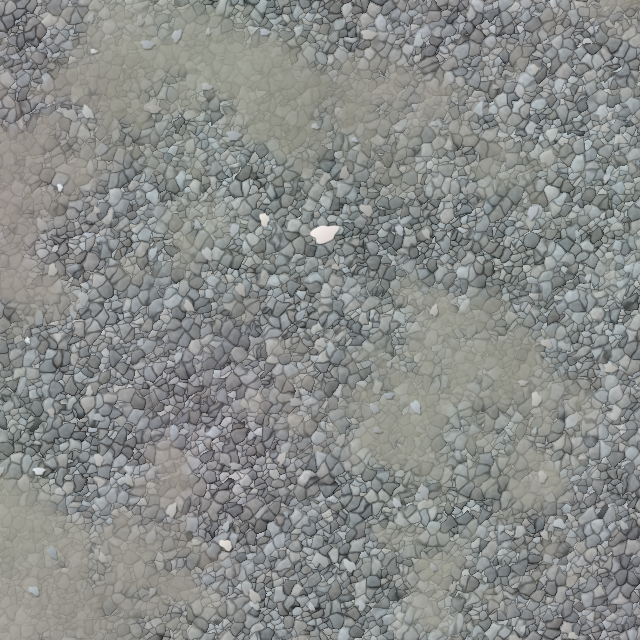
This texture is drawn by a three.js fragment shader. Its source:

```glsl
// Dusty grey gravel seen from above, with sandy patches and a few pale pebbles.
#define COARSE_SCALE 62.0
#define FINE_SCALE 100.0
#define PEBBLE_SCALE 17.0
#define PEBBLE_SHARE 0.34
#define CRACK_DEPTH 0.21
#define STONE_TONE 0.592
#define STONE_SPREAD 0.23
#define DUST_COLOR vec3(0.612, 0.602, 0.566)
#define COOL_TINT vec3(0.955, 1.0, 1.03)
#define WARM_TINT vec3(1.02, 1.0, 0.965)
#define LIGHT_DIR vec2(-0.6, 0.8)

varying vec2 vUv;

float hash(vec2 p) {
  vec3 q = fract(vec3(p.xyx) * 0.1031);
  q += dot(q, q.yzx + 33.33);
  return fract((q.x + q.y) * q.z);
}

vec2 hash2(vec2 p) {
  return vec2(hash(p + 17.3), hash(p + 71.9));
}

float noise(vec2 p) {
  vec2 i = floor(p);
  vec2 f = fract(p);
  f = f * f * (3.0 - 2.0 * f);
  return mix(mix(hash(i), hash(i + vec2(1.0, 0.0)), f.x),
             mix(hash(i + vec2(0.0, 1.0)), hash(i + 1.0), f.x), f.y);
}

float fbm(vec2 p) {
  float sum = 0.0;
  float amp = 0.53;
  for (int i = 0; i < 4; i++) {
    sum += amp * noise(p);
    p = mat2(0.8, 0.6, -0.6, 0.8) * p * 2.1 + 9.7;
    amp *= 0.5;
  }
  return sum;
}

mat2 rotate(float a) {
  return mat2(cos(a), sin(a), -sin(a), cos(a));
}

// Cellular stones: x = slope lighting, y = body (0 in cracks), zw = cell id.
vec4 stones(vec2 p, float angle) {
  mat2 turn = rotate(angle);
  p = turn * p * vec2(1.0);
  p.x *= 0.8;
  vec2 cell = floor(p);
  vec2 id = cell;
  vec2 toPoint = vec2(0.0);
  float nearest = 9.0;
  float second = 9.0;
  for (int y = -1; y <= 1; y++) {
    for (int x = -1; x <= 1; x++) {
      vec2 c = cell + vec2(float(x), float(y));
      vec2 d = p - c - 0.05 - 0.9 * hash2(c);
      float dist = length(d);
      if (dist < nearest) {
        second = nearest;
        nearest = dist;
        id = c;
        toPoint = d;
      } else {
        second = min(second, dist);
      }
    }
  }
  float slope = dot(toPoint, turn * LIGHT_DIR);
  return vec4(slope, smoothstep(0.0, 0.3, second - nearest), id);
}

// Coverage of an angular pebble of the given radius around the origin.
float pebble(vec2 d, float radius, float seed) {
  d = rotate(seed * 6.28) * d * vec2(0.8, 1.25);
  float a = atan(d.y, d.x);
  float outline = radius * (1.0 + 0.14 * sin(3.0 * a + seed * 40.0) + 0.08 * sin(5.0 * a));
  return 1.0 - smoothstep(-0.0016, 0.0016, length(d) - outline);
}

// Paint a pale pebble with a shadow on the side away from the light.
vec3 addPebble(vec3 base, vec2 d, float radius, float seed, vec3 tone) {
  base *= 1.0 - 0.24 * pebble(d + LIGHT_DIR * 0.0028, radius, seed);
  float shade = 1.0 + 0.07 * dot(d, LIGHT_DIR) / radius;
  return mix(base, tone * shade, pebble(d, radius, seed));
}

void main() {
  vec2 uv = vUv;
  vec2 warp = vec2(noise(uv * 95.0), noise(uv * 95.0 + 40.0)) - 0.5;
  vec2 p = uv + 0.007 * warp;

  // Mix larger stones with finer chips
  vec4 coarse = stones(p * COARSE_SCALE, -1.0);
  vec4 fine = stones(p * FINE_SCALE + 200.0, -0.4);
  vec4 stone = hash(coarse.zw + 5.0) < 0.56 ? coarse : fine;
  float shade = hash(stone.zw + 31.0) - 0.5;

  // Drifts of dust partly bury the stones
  float drift = fbm(uv * 4.2 + vec2(3.1, 8.4)) + 0.16 * (noise(uv * 42.0) - 0.5);
  float dust = smoothstep(0.43, 0.69, drift);
  float relief = 1.0 - 0.6 * dust;
  float tone = STONE_TONE + STONE_SPREAD * shade + 0.13 * stone.x;
  tone -= CRACK_DEPTH * (1.0 - stone.y) * (0.65 + 0.7 * noise(uv * 24.0));
  vec3 color = tone * mix(COOL_TINT, WARM_TINT, 0.65 * hash(stone.zw + 83.0));
  vec3 sand = DUST_COLOR + (tone - 0.54) * 0.28 * relief;
  color = mix(color, sand, dust * 0.9);

  // Broad tone and hue drift, plus fine grit
  color += 0.1 * (fbm(uv * 6.0 + 51.0) - 0.5);
  color += vec3(0.03, -0.01, 0.015) * (noise(uv * 3.0 + 23.0) - 0.5);
  color += 0.07 * (noise(uv * 210.0) - 0.5) * relief;

  // Scattered pale pebbles, a few nearly white
  vec2 cell = floor(uv * PEBBLE_SCALE);
  for (int y = -1; y <= 1; y++) {
    for (int x = -1; x <= 1; x++) {
      vec2 c = cell + vec2(float(x), float(y));
      float seed = hash(c + 7.0);
      vec2 d = uv - (c + hash2(c)) / PEBBLE_SCALE;
      float radius = mix(0.004, 0.0095, hash(c + 13.0));
      float pale = 0.64 + 0.1 * hash(c + 19.0) + 0.14 * step(0.95, hash(c + 29.0));
      vec3 tint = mix(COOL_TINT, WARM_TINT, hash(c + 37.0));
      if (seed < PEBBLE_SHARE) color = addPebble(color, d, radius, seed, pale * tint);
    }
  }

  // One large white stone near the middle
  color = addPebble(color, uv - vec2(0.507, 0.635), 0.0165, 0.96, vec3(0.91, 0.88, 0.87));
  gl_FragColor = vec4(color, 1.0);
}
```
